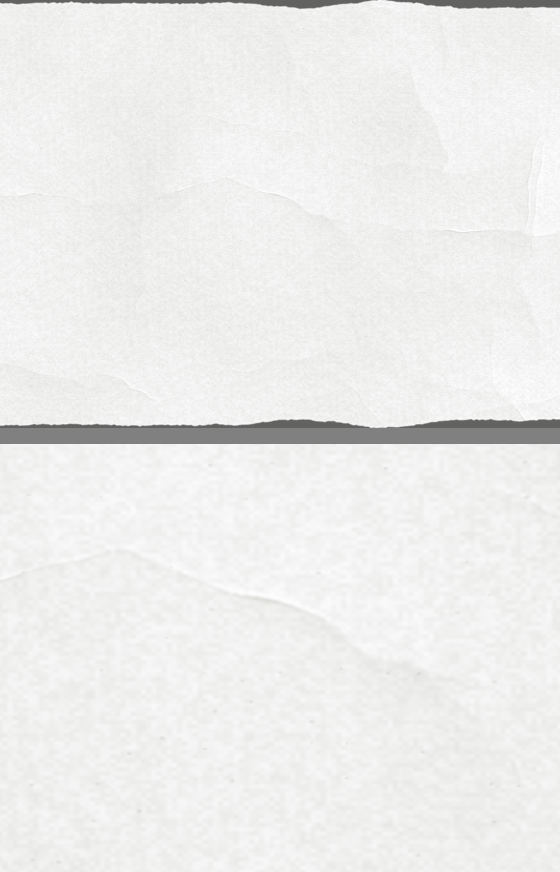
Top, the full canvas; bottom, a detail of the centre.
Write a Shadertoy shader that draws this texture.

```glsl
// A sheet of crumpled white paper with torn upper and lower borders on grey.
// Soft one-sided folds are scattered by a loop over warped space, then mottling,
// fine grain and sparse fibres specks are added to a single tone value.

const vec3 PAPER_LIGHT = vec3(0.952, 0.952, 0.951);
const vec3 PAPER_SHADE = vec3(0.920, 0.920, 0.914);
const vec3 BACKDROP = vec3(0.385, 0.385, 0.380);
const int FOLD_COUNT = 30;

float hash(vec2 p) {
    return fract(sin(dot(p, vec2(127.1, 311.7))) * 43758.545);
}

float noise(vec2 p) {
    vec2 cell = floor(p);
    vec2 f = fract(p);
    f = f * f * (3.0 - 2.0 * f);
    float low = mix(hash(cell), hash(cell + vec2(1, 0)), f.x);
    float high = mix(hash(cell + vec2(0, 1)), hash(cell + vec2(1, 1)), f.x);
    return mix(low, high, f.y);
}

float fbm(vec2 p) {
    float sum = 0.0;
    float weight = 0.533;
    for (int i = 0; i < 4; i++) {
        sum += weight * noise(p);
        p = mat2(1.6, 1.2, -1.2, 1.6) * p + 3.7;
        weight *= 0.5;
    }
    return sum;
}

float bump(float x, float centre, float width) {
    float d = (x - centre) / width;
    return exp(-d * d);
}

// Uneven displacement that gives the folds their kinks
vec2 crumple(vec2 p) {
    vec2 broad = vec2(fbm(p * 4.0), fbm(p * 4.0 + 17.0)) - 0.5;
    vec2 kinks = vec2(noise(p * 24.0), noise(p * 24.0 + 31.0)) - 0.5;
    return p + 0.14 * broad + 0.010 * kinks;
}

// Shade below a fold, a glow above it and a hairline along it
float foldTone(float side, float width, float envelope, float hairline) {
    float below = smoothstep(0.003, -0.003, side);
    float falloff = exp(-abs(side) / width);
    float slope = mix(0.55, -0.95, below) * falloff;
    float crack = bump(side, 0.0, 0.0017) - 0.6 * bump(side, 0.0035, 0.0020);
    return envelope * (slope - hairline * crack);
}

// Short folds, mostly falling to the right
float scatteredFolds(vec2 p, float aspect, float wear) {
    float tone = 0.0;
    for (int i = 0; i < FOLD_COUNT; i++) {
        float id = float(i) + 1.0;
        vec2 centre = vec2(hash(vec2(id, 1.3)) * aspect, hash(vec2(id, 2.7)));
        float angle = -0.75 + 1.9 * (hash(vec2(id, 4.1)) - 0.5);
        float reach = mix(0.07, 0.23, hash(vec2(id, 5.9)));
        vec2 along = vec2(cos(angle), sin(angle));
        vec2 offset = p - centre;
        float side = dot(offset, vec2(-along.y, along.x));
        float envelope = smoothstep(1.0, 0.25, abs(dot(offset, along)) / reach);
        envelope *= mix(0.25, 0.95, hash(vec2(id, 7.3)));
        float width = mix(0.015, 0.060, hash(vec2(id, 8.9)));
        tone += foldTone(side, width, envelope, 2.2 * wear);
    }
    return tone;
}

// The long fold that crosses the whole sheet
float mainFold(vec2 p, float wear) {
    float height = 0.545 - 0.085 * smoothstep(0.75, 1.0, p.x);
    float envelope = 0.35 + 0.65 * smoothstep(0.35, 0.65, noise(vec2(p.x * 7.0, 5.0)));
    return foldTone(p.y - height, 0.028, envelope, 2.4 * wear);
}

// Sparse small dark flecks, at most one in each cell
float specks(vec2 p, float density) {
    vec2 cell = floor(p * density);
    vec2 centre = 0.2 + 0.6 * vec2(hash(cell + 3.1), hash(cell + 8.4));
    float size = mix(0.04, 0.10, hash(cell + 5.2));
    float present = step(0.72, hash(cell + 12.6));
    float d = length((fract(p * density) - centre) * vec2(0.8, 1.2));
    return present * smoothstep(size, size * 0.3, d);
}

// Depth of the torn strip at a given position along the border
float tornDepth(float x, float seed) {
    float depth = 0.007 + 0.012 * bump(x, 0.71, 0.11);
    depth += 0.011 * smoothstep(0.92, 1.10, x) - 0.007 * bump(x, 0.89, 0.07);
    depth += 0.007 * (fbm(vec2(x * 24.0, seed)) - 0.5);
    return depth + 0.0025 * (noise(vec2(x * 150.0, seed)) - 0.5);
}

void mainImage(out vec4 fragColor, in vec2 fragCoord) {
    vec2 p = fragCoord / iResolution.y;
    float aspect = iResolution.x / iResolution.y;
    float pixel = 1.0 / iResolution.y;

    // Folds and broad mottling
    vec2 bent = crumple(p);
    float wear = smoothstep(0.42, 0.75, noise(p * 13.0 + 40.0));
    float tone = 0.72 + 1.7 * (fbm(bent * 3.2 + 9.0) - 0.5);
    tone += 0.75 * scatteredFolds(bent, aspect, wear) + 0.8 * mainFold(bent, wear);

    // Paper grain and flecks
    tone += 1.3 * (noise(p * vec2(250.0, 300.0)) - 0.5);
    tone += 0.6 * (noise(p * vec2(95.0, 130.0) + 6.0) - 0.5);
    tone -= 1.5 * specks(p, 36.0);

    // Torn borders with a pale fibrous rim
    float inside = min(p.y - tornDepth(p.x, 2.0), 1.0 - p.y - tornDepth(p.x, 6.0));
    tone += 0.5 * smoothstep(0.008, 0.0, inside);
    vec3 paper = min(mix(PAPER_SHADE, PAPER_LIGHT, tone), vec3(0.99));
    float cover = smoothstep(-pixel, pixel, inside);
    fragColor = vec4(mix(BACKDROP, paper, cover), 1.0);
}
```
